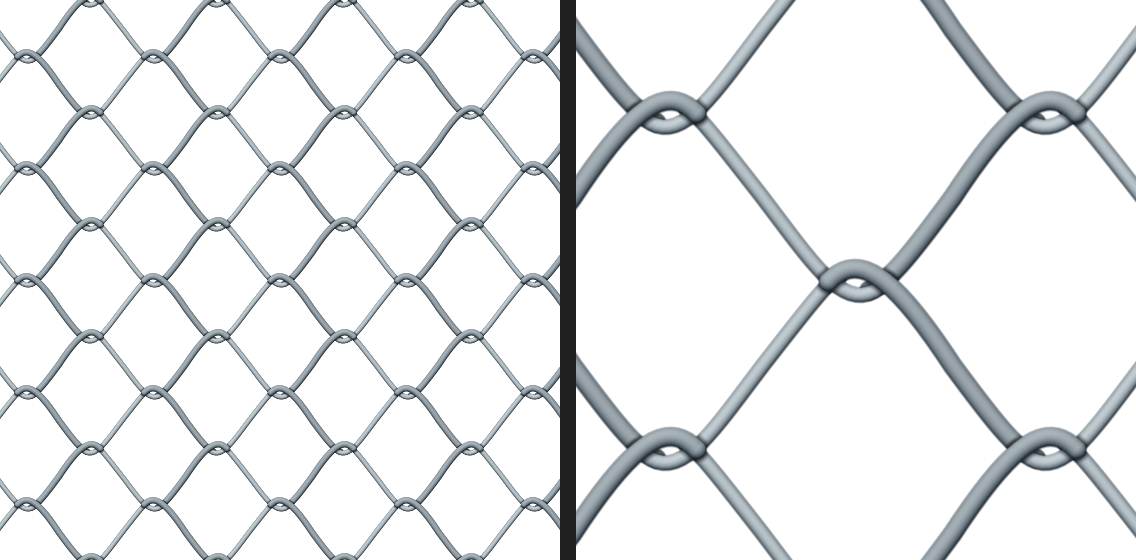
Left, the full canvas; right, a detail of the centre.
Reproduce this pattern procedurally as a three.js fragment shader.

```glsl
varying vec2 vUv;

const vec2 CELL = vec2(260.5, 230.4);  // mesh repeat, in 1152nds of the canvas
const int STEPS = 20;

vec2 bezier(vec2 a, vec2 b, vec2 c, vec2 d, float t) {
  float u = 1.0 - t;
  return u * u * u * a + 3.0 * u * u * t * b + 3.0 * u * t * t * c + t * t * t * d;
}

// Offset of p from the nearest point of a curve that runs on past its end
vec2 curveOffset(vec2 p, vec2 a, vec2 b, vec2 c, vec2 d) {
  vec2 nearest = vec2(1e4);
  vec2 from = a;
  for (int i = 1; i <= STEPS; i++) {
    vec2 to = bezier(a, b, c, d, 1.12 * float(i) / float(STEPS));
    vec2 along = to - from;
    vec2 off = p - from - along * clamp(dot(p - from, along) / dot(along, along), 0.0, 1.0);
    if (dot(off, off) < dot(nearest, nearest)) nearest = off;
    from = to;
  }
  return nearest;
}

// Lays a round steel strand over the layers below; alpha holds wire coverage
void layStrand(inout vec4 layer, vec2 off, float radius, float flip, float gloss) {
  float dist = length(off);
  float side = dot(off * vec2(flip, 1.0), vec2(-0.3, 0.95)) / radius;
  float height = sqrt(max(0.0, 1.0 - dist * dist / (radius * radius)));
  float tone = 0.72 * height + 0.38 * side - 0.06 + gloss * height;
  vec3 steel = mix(vec3(0.13, 0.18, 0.22), vec3(0.86, 0.90, 0.92), clamp(tone, 0.0, 1.1));

  // Contact shadow on wire only
  float shadow = layer.a * (1.0 - smoothstep(radius - 1.0, radius + 4.0, dist));
  layer.rgb *= 1.0 - 0.6 * shadow;

  float cover = 1.0 - smoothstep(radius - 1.1, radius + 1.1, dist);
  layer = mix(layer, vec4(steel, 1.0), cover);
}

void main() {
  // Fold to the nearest knot; alternate knots are mirrored
  vec2 p = (vUv - vec2(0.501, 0.499)) * 1152.0;
  vec2 q = mod(p + 0.5 * CELL, CELL) - 0.5 * CELL;
  float flip = 1.0;
  if (abs(q.x) / CELL.x + abs(q.y) / CELL.y > 0.5) {
    q -= sign(q) * 0.5 * CELL;
    flip = -1.0;
    q.x *= flip;
  }
  vec2 mid = 0.25 * CELL;
  vec4 layer = vec4(1.0, 1.0, 1.0, 0.0);

  // Straight strands passing behind the knot
  vec2 lowerThin = curveOffset(q, vec2(-12.0, 4.0), vec2(-20.0, 0.0), vec2(-28.0, -10.0), -mid);
  layStrand(layer, lowerThin, 5.2, flip, 0.14);
  vec2 upperThick = curveOffset(q, vec2(8.0, -6.0), vec2(22.0, 2.0), vec2(30.0, 10.0), mid);
  layStrand(layer, upperThick, 6.6, flip, -0.02);

  // Hook cupping the knot from below, then the shoulder over its top
  vec2 hook = curveOffset(q, vec2(20.0, 0.0), vec2(-6.0, -26.0), vec2(-26.0, 6.0), vec2(-mid.x, mid.y));
  layStrand(layer, hook, 5.2, flip, 0.14);
  vec2 shoulder = curveOffset(q, vec2(-20.0, 0.0), vec2(0.0, 20.0), vec2(22.0, 8.0), vec2(mid.x, -mid.y));
  layStrand(layer, shoulder, 6.6, flip, -0.02);

  gl_FragColor = vec4(layer.rgb, 1.0);
}
```
